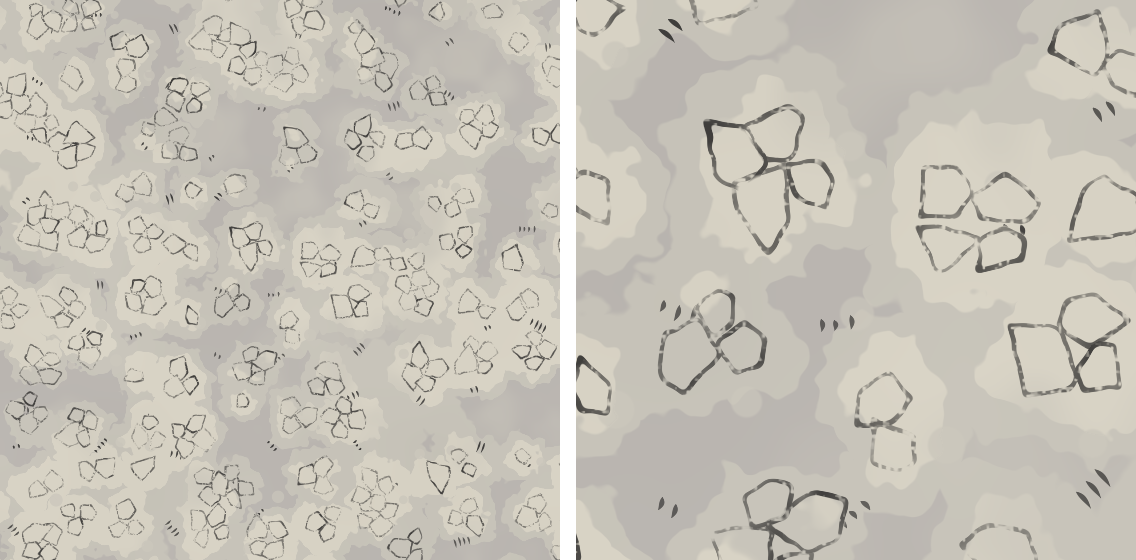
Left: the whole. Right: its middle third, enlarged.
Write a WebGL 1 fragment shader that draws this texture.

```glsl
precision highp float;
// Pebble clusters sketched in chalky pencil over ragged grey-beige washes, with small ink ticks.
uniform vec2 u_resolution;

const vec3 LIGHT = vec3(0.845, 0.825, 0.77);
const vec3 MID = vec3(0.78, 0.765, 0.725);
const vec3 DARK = vec3(0.728, 0.71, 0.69);
const vec3 INK = vec3(0.2, 0.195, 0.19);
const float CLUSTER_CELLS = 10.0;
const float CLUSTER_CHANCE = 0.93;
const float STONE_RADIUS = 0.0165;
const float LINE_HALF = 0.00125;
const float GRAIN_SCALE = 420.0;
const float TICK_CELLS = 9.0;
const float TICK_CHANCE = 0.65;
const float SPOT_CELLS = 13.0;
const float LIGHT_LEVEL = 0.85;
const float DARK_LEVEL = 0.63;
const float TAU = 6.2831853;

float hash(vec2 p) {
  vec3 q = fract(vec3(p.xyx) * 0.1031);
  q += dot(q, q.yzx + 33.33);
  return fract((q.x + q.y) * q.z);
}
vec2 hash2(vec2 p) { return vec2(hash(p + 17.3), hash(p + 71.9)); }

float noise(vec2 p) {
  vec2 i = floor(p), f = fract(p);
  f = f * f * (3.0 - 2.0 * f);
  return mix(mix(hash(i), hash(i + vec2(1, 0)), f.x),
             mix(hash(i + vec2(0, 1)), hash(i + vec2(1, 1)), f.x), f.y);
}
vec2 noise2(vec2 p) { return vec2(noise(p), noise(p + 43.7)) - 0.5; }
float fbm(vec2 p) { return 0.6 * noise(p) + 0.28 * noise(p * 2.1 + 9.0) + 0.12 * noise(p * 4.3 + 5.0); }

float smoothMax(float a, float b, float k) {
  float h = max(k - abs(a - b), 0.0);
  return max(a, b) + h * h / (4.0 * k);
}

// Irregular five-sided pebble: intersection of jittered half-planes.
float pebble(vec2 p, float radius, vec2 seed) {
  float d = -1.0, turn = hash(seed) * TAU;
  for (int i = 0; i < 5; i++) {
    vec2 h = hash2(seed + float(i) * 3.7);
    float a = turn + (float(i) + 0.7 * (h.x - 0.5)) * TAU / 5.0;
    d = smoothMax(d, dot(p, vec2(cos(a), sin(a))) - radius * mix(0.68, 1.06, h.y), 0.0035);
  }
  return d;
}

// Returns pencil strength, distance to pebbles, and loose distance for the washes.
vec3 pebbles(vec2 uv, vec2 ragged, float px) {
  float ink = 0.0, nearest = 0.06, halo = 0.06;
  float grain = noise(uv * GRAIN_SCALE);
  float wobble = (noise(uv * 140.0) - 0.5) * 0.0018;
  float pressure = noise(uv * 75.0 + 31.0);
  vec2 home = floor(uv * CLUSTER_CELLS);
  for (int j = -1; j <= 1; j++) for (int i = -1; i <= 1; i++) {
    vec2 cell = home + vec2(i, j);
    if (hash(cell + 5.1) > CLUSTER_CHANCE) continue;
    vec2 center = (cell + 0.5 + 0.74 * (hash2(cell) - 0.5)) / CLUSTER_CELLS;
    float count = 1.0 + floor(4.0 * hash(cell + 29.0));
    float turn = hash(cell + 37.0) * TAU;
    float ring = count < 1.5 ? 0.0 : 0.98 / sin(0.5 * TAU / count);
    for (int k = 0; k < 4; k++) {
      float n = float(k);
      if (n >= count) break;
      vec2 seed = cell * 7.0 + n * 13.0 + 101.0;
      vec2 h = hash2(seed);
      float radius = STONE_RADIUS * mix(0.76, 1.2, h.x);
      float a = turn + (n + 0.25 * (h.y - 0.5)) * TAU / count;
      vec2 pos = center + STONE_RADIUS * ring * vec2(cos(a), sin(a));
      halo = min(halo, length(ragged - pos) - radius);
      if (length(uv - pos) > radius * 2.2) continue;
      float d = pebble(uv - pos, radius, seed) + wobble;
      nearest = min(nearest, d);
      float width = LINE_HALF * mix(0.65, 1.35, pressure);
      float line = 1.0 - smoothstep(width - 0.6 * px, width + 0.6 * px, abs(d));
      float strength = mix(0.5, 1.0, hash(seed + 3.0)) * mix(0.45, 1.1, pressure);
      line *= strength * smoothstep(0.1, 0.6, grain + 0.5 * (strength - 0.5));
      ink = max(ink * smoothstep(-0.003, 0.0, d), line);
    }
  }
  return vec3(min(ink, 1.0), nearest, halo);
}

// Short rows of two to four tapered strokes.
float ticks(vec2 uv, float px) {
  float ink = 0.0;
  vec2 home = floor(uv * TICK_CELLS);
  for (int j = -1; j <= 1; j++) for (int i = -1; i <= 1; i++) {
    vec2 cell = home + vec2(i, j) + 211.0;
    if (hash(cell) > TICK_CHANCE) continue;
    vec2 h = hash2(cell);
    vec2 p = uv - (cell - 211.0 + 0.5 + 0.7 * (h - 0.5)) / TICK_CELLS;
    float lean = (hash(cell + 8.0) - 0.5) * 1.9, c = cos(lean), s = sin(lean);
    p = vec2(c * p.x + s * p.y, c * p.y - s * p.x);
    float count = 2.0 + floor(2.6 * hash(cell + 12.0));
    float size = mix(0.0035, 0.0095, pow(hash(cell + 19.0), 2.0));
    for (int k = 0; k < 4; k++) {
      if (float(k) >= count) break;
      vec2 v = hash2(cell + float(k) * 5.0 + 40.0) - 0.5;
      vec2 q = p - vec2((float(k) - 0.5 * (count - 1.0)) * 0.0085 + v.x * 0.002, v.y * 0.004);
      float t = q.y / (size * (1.0 + 0.5 * v.x));
      float d = abs(q.x + 0.0008 * t * t) - 0.0014 * (1.0 - t * t) * (1.0 + 0.35 * t);
      float mark = (1.0 - smoothstep(-0.5 * px, 0.7 * px, d)) * step(abs(t), 1.0);
      ink = max(ink, mark * mix(0.7, 1.0, h.y));
    }
  }
  return ink;
}

// Faint round dabs, one at most per cell.
float spots(vec2 uv) {
  vec2 cell = floor(uv * SPOT_CELLS);
  vec2 pos = (cell + 0.5 + 0.6 * (hash2(cell + 307.0) - 0.5)) / SPOT_CELLS;
  float d = length(uv - pos) - mix(0.007, 0.012, hash(cell + 311.0));
  return (1.0 - smoothstep(-0.001, 0.001, d)) * step(hash(cell + 331.0), 0.35);
}

void main() {
  vec2 uv = gl_FragCoord.xy / u_resolution.y;
  float px = 1.0 / u_resolution.y;
  vec2 ragged = uv + 0.018 * noise2(uv * 55.0) + 0.009 * noise2(uv * 120.0);
  vec3 stone = pebbles(uv, ragged, px);

  // Ragged three-tone wash, lightest around the pebbles.
  float tone = 0.5 * smoothstep(0.05, -0.01, stone.z) + fbm(ragged * 7.0 + 3.0);
  vec3 color = mix(DARK, MID, smoothstep(-0.012, 0.012, tone - DARK_LEVEL));
  color = mix(color, LIGHT, smoothstep(-0.012, 0.012, tone - LIGHT_LEVEL));

  // Soft smears and dabs.
  color = mix(color, MID, 0.6 * smoothstep(0.52, 0.8, fbm(uv * 8.0 + 60.0)));
  color += 0.025 * (fbm(uv * 5.0 + 90.0) - 0.5);
  float outside = smoothstep(0.0, 0.003, stone.y);
  vec3 dab = mix(MID, LIGHT, 0.35 * step(tone, LIGHT_LEVEL));
  color = mix(color, dab, 0.6 * spots(uv) * outside);

  float ink = max(stone.x, ticks(uv, px) * outside);
  gl_FragColor = vec4(mix(color, INK, 0.92 * ink), 1.0);
}
```
